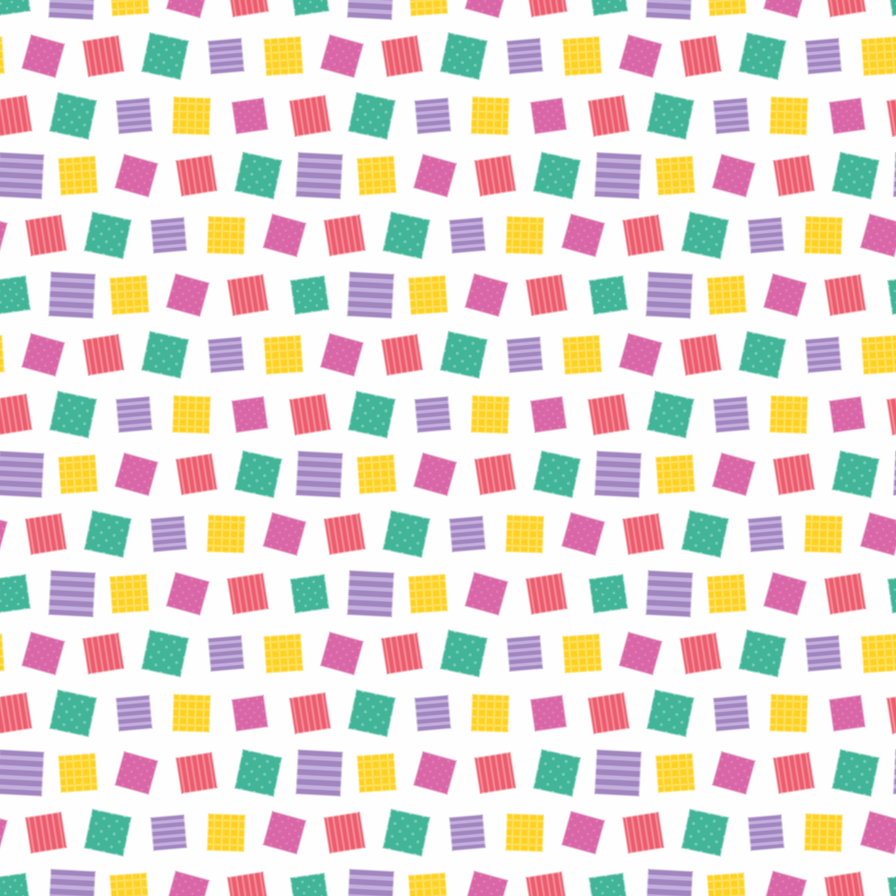
Reproduce this pattern procedurally as a Shadertoy shader.

```glsl
// Rows of tilted, patterned confetti squares in five colours on white.

const float CELLS = 15.0;          // squares across and down the canvas
const int   CYCLE = 5;             // rows and columns before the pattern repeats
const float ROW_LIFT = 0.06;       // rows sit slightly above the cell lines
const float SOFTNESS = 0.026;      // edge blur, in cells
const vec3  PAPER = vec3(0.995);

// Per row: horizontal offset in cells, and the kind that comes first.
const float ROW_OFFSET[5] = float[5](0.17, 0.75, 0.21, 0.31, 0.79);
const int   ROW_START[5] = int[5](4, 2, 3, 0, 3);

// Per kind: purple, yellow, pink, red, green.
const int PURPLE = 0, YELLOW = 1, PINK = 2, RED = 3, GREEN = 4;
const vec3 BASE[5] = vec3[5](
    vec3(0.63, 0.52, 0.75), vec3(1.00, 0.82, 0.13), vec3(0.85, 0.40, 0.65),
    vec3(0.92, 0.36, 0.43), vec3(0.26, 0.71, 0.60));
const vec3 ACCENT[5] = vec3[5](
    vec3(0.77, 0.69, 0.87), vec3(1.00, 0.88, 0.38), vec3(0.90, 0.52, 0.73),
    vec3(0.96, 0.54, 0.58), vec3(0.44, 0.79, 0.70));
const float NUDGE[5] = float[5](0.035, -0.005, -0.027, -0.02, 0.014);

// Side in cells and clockwise tilt in degrees: usual (xy), alternate (zw).
const vec4 FORM[5] = vec4[5](
    vec4(0.555, -5.0, 0.74, 3.0), vec4(0.61, -4.0, 0.61, 2.0),
    vec4(0.58, 15.5, 0.53, -8.0), vec4(0.60, -9.0, 0.60, -9.0),
    vec4(0.66, 12.0, 0.57, -8.0));
const int ALT_ROWS[5] = int[5](9, 20, 4, 0, 1);   // bit n: alternate in row n

const float PURPLE_BANDS = 4.5;
const float YELLOW_LINES = 4.5;
const float RED_STRIPES = 6.0;
const float PINK_DOTS = 3.5;
const float GREEN_DOTS = 3.0;

int wrapIndex(float n) {
    return int(mod(n, float(CYCLE)) + 0.5) % CYCLE;
}

float cover(float dist, float blur) {
    return 1.0 - smoothstep(-blur, blur, dist);
}

// Evenly spaced lines; halfWidth is a fraction of the line period.
float lines(float t, float halfWidth, float blur) {
    return cover(abs(fract(t) - 0.5) - halfWidth, blur);
}

// Dots on a lattice turned by 45 degrees.
float dots(vec2 t, float radius, float blur) {
    vec2 lattice = vec2(t.x + t.y, t.x - t.y);
    return cover(length(fract(lattice) - 0.5) - radius, blur);
}

float squareDistance(vec2 p, float halfSide) {
    vec2 d = abs(p) - halfSide;
    return length(max(d, 0.0)) + min(max(d.x, d.y), 0.0);
}

// Amount of accent colour inside a square, with u in -0.5 to 0.5.
float decoration(int kind, vec2 u, float blur) {
    if (kind == PURPLE) return lines(u.y * PURPLE_BANDS, 0.21, blur * PURPLE_BANDS);
    if (kind == RED) return lines(u.x * RED_STRIPES, 0.18, blur * RED_STRIPES);
    if (kind == PINK) return 0.6 * dots(u * PINK_DOTS, 0.2, blur * PINK_DOTS);
    if (kind == GREEN) return dots(u * GREEN_DOTS, 0.17, blur * GREEN_DOTS);
    vec2 t = u * YELLOW_LINES;
    float gridBlur = blur * YELLOW_LINES;
    return max(lines(t.x, 0.13, gridBlur), lines(t.y, 0.13, gridBlur));
}

void mainImage(out vec4 fragColor, in vec2 fragCoord) {
    // Cell coordinates, with rows counted down from the top.
    vec2 p = fragCoord / iResolution.y;
    p = CELLS * vec2(p.x, 1.0 - p.y);
    p.y += ROW_LIFT;

    // Nearest square and its kind.
    float rowNumber = floor(p.y + 0.5);
    int row = wrapIndex(rowNumber);
    p.x -= ROW_OFFSET[row];
    float column = floor(p.x + 0.5);
    int kind = wrapIndex(column + float(ROW_START[row]));

    // Local coordinates after nudge and tilt.
    bool alternate = ((ALT_ROWS[kind] >> row) & 1) == 1;
    vec2 form = alternate ? FORM[kind].zw : FORM[kind].xy;
    float side = form.x;
    float tilt = radians(form.y);
    vec2 d = p - vec2(column + NUDGE[kind], rowNumber);
    float c = cos(tilt), s = sin(tilt);
    vec2 local = vec2(c * d.x + s * d.y, c * d.y - s * d.x);

    // Decorated square over paper.
    float blur = max(SOFTNESS, 0.8 * CELLS / iResolution.y);
    float accent = decoration(kind, local / side, 0.7 * blur / side);
    vec3 fabric = mix(BASE[kind], ACCENT[kind], accent);
    float mask = cover(squareDistance(local, 0.5 * side), blur);
    fragColor = vec4(mix(PAPER, fabric, mask), 1.0);
}
```
